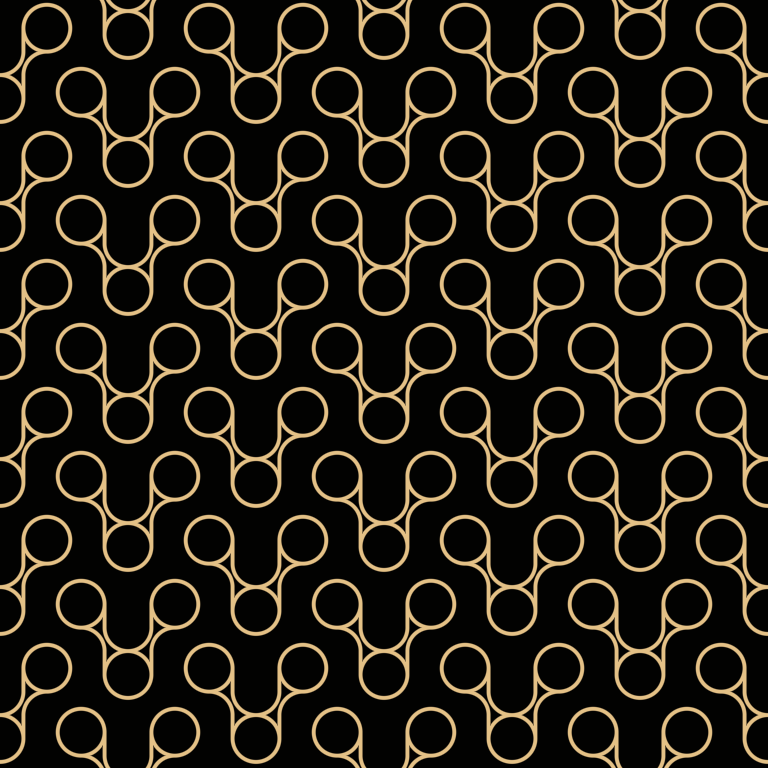
This pattern is drawn by a WebGL 2 fragment shader. Its source:

```glsl
#version 300 es
precision highp float;
// Gold outline motifs on black: three rings joined into a V by flared necks.
// Each motif is a mirrored distance field measured in ring radii, laid out
// on a half-drop lattice of 3 columns by 6 rows so that the canvas tiles.

uniform vec2 u_resolution;
out vec4 fragColor;

const vec2 REPEATS = vec2(3.0, 6.0);
const vec2 CELL = vec2(2.0, 1.0);      // one repeat, in lattice units
const vec2 ANCHOR = vec2(0.0, 0.2305); // centre of a lower ring
const float RADIUS = 0.183;            // ring radius, in lattice units
const float HALF_LINE = 0.0153;        // half the line width, same units
const vec3 GOLD = vec3(0.895, 0.755, 0.525);
const vec3 BLACK = vec3(0.008, 0.007, 0.002);

// Distance to a unit ring
float ring(vec2 p, vec2 centre) {
    return abs(length(p - centre) - 1.0);
}

// Distance to the quarter of a unit ring facing the signs in side
float quarterArc(vec2 p, vec2 centre, vec2 side) {
    vec2 q = (p - centre) * side;
    if (min(q.x, q.y) >= 0.0) return abs(length(q) - 1.0);
    return min(length(q - vec2(1.0, 0.0)), length(q - vec2(0.0, 1.0)));
}

// Distance to a vertical line from y = low to y = high
float uprightLine(vec2 p, float x, float low, float high) {
    return length(vec2(p.x - x, p.y - clamp(p.y, low, high)));
}

// Distance to one motif, with the lower ring at the origin
float motif(vec2 p) {
    p.x = abs(p.x);
    float rings = min(ring(p, vec2(0.0)), ring(p, vec2(2.0, 3.0)));
    // Inner edge of the neck: down from the upper ring into a U
    float inner = min(uprightLine(p, 1.0, 2.0, 3.0),
                      quarterArc(p, vec2(0.0, 2.0), vec2(1.0, -1.0)));
    // Outer edge: from under the upper ring to the side of the lower one
    float outer = min(uprightLine(p, 1.0, 0.0, 1.0),
                      quarterArc(p, vec2(2.0, 1.0), vec2(-1.0, 1.0)));
    return min(rings, min(inner, outer));
}

// Distance to the motifs of one rectangular lattice, in lattice units
float lattice(vec2 p, vec2 anchor) {
    vec2 middle = vec2(0.0, 1.5 * RADIUS); // lower ring to motif centre
    vec2 local = (fract((p - anchor - middle) / CELL + 0.5) - 0.5) * CELL;
    return motif((local + middle) / RADIUS) * RADIUS;
}

void main() {
    vec2 scale = REPEATS * CELL;
    vec2 p = gl_FragCoord.xy / u_resolution * scale;
    float pixel = scale.y / min(u_resolution.x, u_resolution.y);

    // Two lattices, the second shifted by half a cell both ways
    float d = min(lattice(p, ANCHOR), lattice(p, ANCHOR + 0.5 * CELL));
    float soft = 0.8 * pixel;
    float line = 1.0 - smoothstep(-soft, soft, d - HALF_LINE);
    fragColor = vec4(mix(BLACK, GOLD, line), 1.0);
}
```
